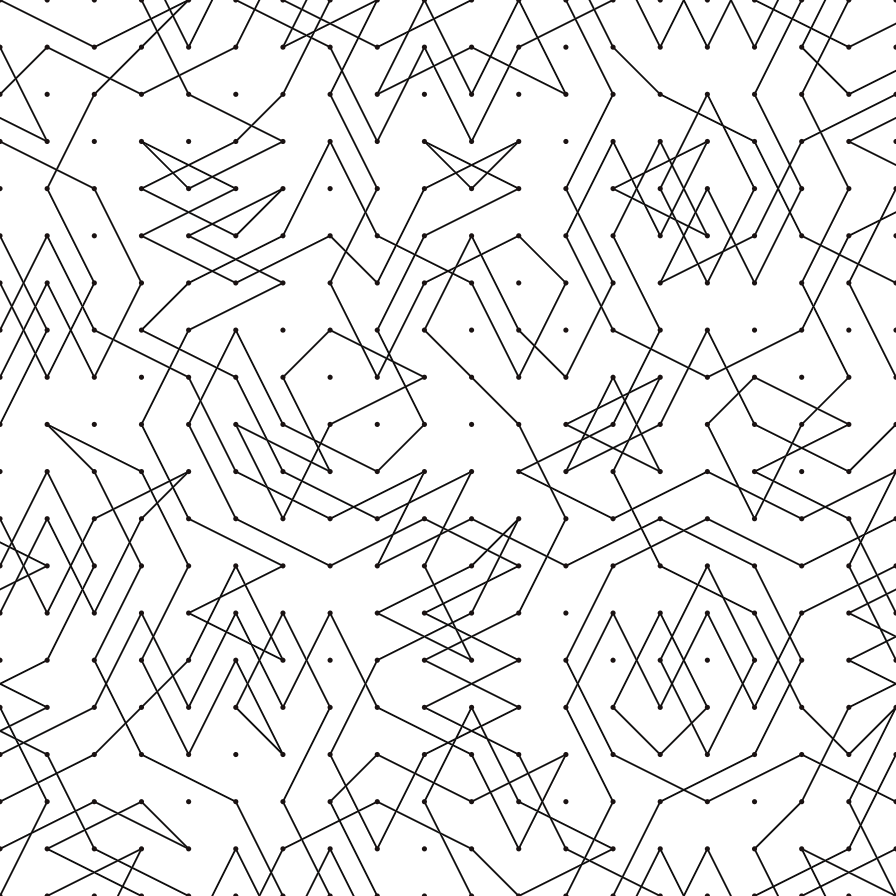
This pattern is drawn by a three.js fragment shader. Its source:

```glsl
// Thin dark polylines hopping by knight moves and diagonals over a square grid of dots on white.

varying vec2 vUv;

const float CELLS = 19.0;          // grid cells across the canvas
const float LINE_HALF = 0.0195;    // half line width, in cells
const float DOT_RADIUS = 0.054;    // in cells
const float STEEP_BIAS = 0.08;     // favours steep moves over flat ones
const float PATCH_DRIFT = 0.16;    // how strongly directions gather in patches
const vec2 PATCH_WAVE = vec2(0.61, 0.83);  // angular frequency of the patches
const float SKIP_CHANCE = 0.88;    // share of possible shortcuts taken
const vec3 PAPER = vec3(1.0);
const vec3 LINE_INK = vec3(0.06, 0.055, 0.055);
const vec3 DOT_INK = vec3(0.10, 0.07, 0.07);

float hash(vec2 p) {
  vec3 q = fract(vec3(p.xyx) * 0.1031 + 0.37);
  q += dot(q, q.yzx + 33.33);
  return fract((q.x + q.y) * q.z);
}

float cross2(vec2 a, vec2 b) {
  return a.x * b.y - a.y * b.x;
}

// Pairs every dot with one other: the lattice splits into parallelograms,
// and each one is joined along its steep or its flat sides.
vec2 partner(vec2 p, vec2 steep, vec2 flatMove, float seed) {
  vec2 coords = vec2(cross2(p, flatMove), cross2(steep, p)) / cross2(steep, flatMove);
  vec2 side = mod(floor(coords + 0.01), 2.0);
  vec2 base = p - side.x * steep - side.y * flatMove;
  vec2 wave = sin(base * PATCH_WAVE + base.yx * 0.37 + seed);
  float choice = hash(base + seed) - 0.5 + STEEP_BIAS + PATCH_DRIFT * (wave.x + wave.y);
  vec2 dir = 1.0 - 2.0 * side;
  return p + (choice > 0.0 ? dir.x * steep : dir.y * flatMove);
}

float segmentDistance(vec2 p, vec2 a, vec2 b) {
  vec2 ab = b - a;
  return length(p - a - ab * clamp(dot(p - a, ab) / dot(ab, ab), 0.0, 1.0));
}

float coverage(float dist, float radius, float pixel) {
  return clamp((radius - dist) / pixel + 0.5, 0.0, 1.0);
}

// Two pairings give each dot two lines. A dot is bypassed by a shortcut
// when its two neighbours are diagonal to each other.
float linesAt(vec2 pos, vec2 p) {
  vec2 a = partner(p, vec2(1.0, 2.0), vec2(2.0, -1.0), 17.3);
  vec2 b = partner(p, vec2(-1.0, 2.0), vec2(2.0, 1.0), 61.7);
  vec2 d = a - b;
  bool skip = dot(d, d) < 2.5 && hash(p + 131.0) < SKIP_CHANCE;
  vec2 start = skip ? b : p;
  return min(segmentDistance(pos, start, a), segmentDistance(pos, start, b + (skip ? d : vec2(0.0))));
}

void main() {
  vec2 pos = vUv * CELLS;
  float pixel = max(fwidth(pos.y), 0.0001);
  vec2 cell = floor(pos);
  float nearest = 10.0;

  // Knight moves swap checker colours, so the even dots reach every line
  for (int k = 0; k < 8; k++) {
    float row = floor(float(k) * 0.5);
    vec2 p = cell - 1.0 + vec2(2.0 * (float(k) - 2.0 * row), row);
    p.x += mod(p.x + p.y, 2.0);
    nearest = min(nearest, linesAt(pos, p));
  }

  // Dots on every grid point
  float dotDistance = length(pos - floor(pos + 0.5));

  vec3 color = mix(PAPER, LINE_INK, coverage(nearest, LINE_HALF, pixel));
  color = mix(color, DOT_INK, coverage(dotDistance, DOT_RADIUS, pixel));
  gl_FragColor = vec4(color, 1.0);
}
```
